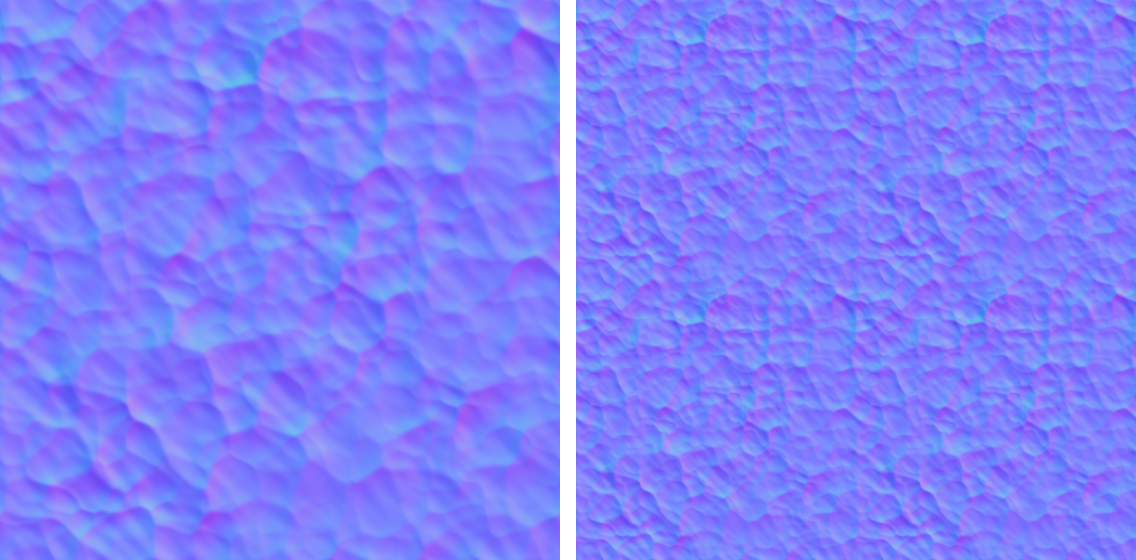
Left: one tile. Right: repeated 2 by 2.
A WebGL 2 fragment shader for this texture map:

```glsl
#version 300 es
precision highp float;
// Tangent-space normal map of a lumpy, pebbled surface.
// Two layers of soft-creased cellular domes plus streaked and broad gradient
// noise form a wrapping height field; its slopes are encoded as colour.
uniform vec2 u_resolution;
out vec4 fragColor;

// Integer hash: two random values in 0..1 for a lattice cell
vec2 hash2(vec2 cell, float seed) {
  uvec3 v = uvec3(cell.x, cell.y, seed) * 1664525u + 1013904223u;
  v.x += v.y * v.z; v.y += v.z * v.x; v.z += v.x * v.y;
  v ^= v >> 16u;
  v.x += v.y * v.z; v.y += v.z * v.x;
  return vec2(v.xy >> 8u) / 16777216.0;
}

float cornerGradient(vec2 cell, vec2 offset, float period, float seed) {
  float angle = 6.28319 * hash2(mod(cell, period), seed).x;
  return dot(vec2(cos(angle), sin(angle)), offset);
}

// Gradient noise that wraps after a whole number of cells
float wrapNoise(vec2 p, float period, float seed) {
  vec2 i = floor(p), f = p - i;
  vec2 s = f * f * f * (f * (f * 6.0 - 15.0) + 10.0);
  vec2 e = vec2(1, 0);
  float low = mix(cornerGradient(i, f, period, seed),
                  cornerGradient(i + e, f - e, period, seed), s.x);
  float high = mix(cornerGradient(i + e.yx, f - e.yx, period, seed),
                   cornerGradient(i + 1.0, f - 1.0, period, seed), s.x);
  return mix(low, high, s.y);
}

// Rounded domes of uneven size, meeting in slightly softened creases
float domes(vec2 uv, float count, float seed) {
  const float sharpness = 13.0;
  vec2 p = uv * count, i = floor(p), f = p - i;
  float sum = 0.0;
  for (int y = -1; y <= 1; y++) {
    for (int x = -1; x <= 1; x++) {
      vec2 g = vec2(x, y);
      vec2 cell = mod(i + g, count);
      vec2 d = g + 0.1 + 0.8 * hash2(cell, seed) - f;
      float sink = 0.3 * hash2(cell, seed + 1.0).x;
      sum += exp(-sharpness * (dot(d, d) + sink));
    }
  }
  return log(sum) / (sharpness * count);
}

float height(vec2 uv) {
  vec2 warp = vec2(wrapNoise(uv * 10.0, 10.0, 11.0), wrapNoise(uv * 10.0, 10.0, 12.0));
  vec2 p = uv + 0.02 * warp;
  float h = 0.2 * domes(p, 13.0, 1.0) + 0.12 * domes(p, 22.0, 5.0);
  // Fine streaks falling to the right, then broad undulation
  vec2 slanted = 12.0 * vec2(2.0 * (uv.x + uv.y), uv.x - uv.y);
  h += 0.0028 * wrapNoise(slanted, 12.0, 21.0);
  h += 0.009 * wrapNoise(uv * 7.0, 7.0, 22.0);
  return h;
}

void main() {
  vec2 uv = gl_FragCoord.xy / u_resolution;

  // Central differences also soften the creases
  vec2 e = vec2(0.003, 0);
  vec2 slope = vec2(height(uv + e) - height(uv - e),
                    height(uv + e.yx) - height(uv - e.yx)) / (2.0 * e.x);

  // Calmer and rougher regions
  float relief = 1.0 + 0.8 * wrapNoise(uv * 4.0, 4.0, 31.0);
  vec3 normal = normalize(vec3(slope * vec2(0.75, 1.0) * relief, 1.0));
  fragColor = vec4(0.5 + 0.5 * normal - vec3(0.005, 0.004, 0.005), 1.0);
}
```
